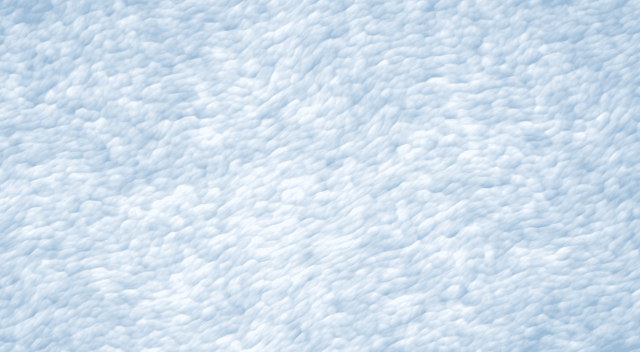
Write a Shadertoy shader that draws this texture.

```glsl
const vec3 SHADOW_BLUE = vec3(0.62, 0.74, 0.845);
const vec3 LIT_WHITE = vec3(0.96, 0.98, 1.0);
const vec2 GLOW_CENTER = vec2(0.45, 0.43);
const vec2 GLOW_FALLOFF = vec2(1.0, 0.8);
const float BASE_TONE = 0.845;
const float VIGNETTE = 0.95;
const float ROW_ANGLE = 0.25;
const float STRAND_TILT = 0.45;
const vec2 TUFT_FREQ = vec2(29.0, 51.0);
const vec2 FIBRE_FREQ = vec2(56.0, 88.0);
const vec2 LOCK_FREQ = vec2(14.0, 21.0);
const vec2 CLUMP_FREQ = vec2(6.0, 8.0);
const vec2 DRIFT_FREQ = vec2(2.1, 2.7);
const float TUFT_GAIN = 0.37;
const float FIBRE_GAIN = 0.15;
const float LOCK_GAIN = 0.19;
const float CLUMP_GAIN = 0.15;
const float DRIFT_GAIN = 0.12;
const float CELL_SHARPNESS = 8.0;

vec3 hash3(vec2 cell) {
    vec3 h = fract(cell.xyx * vec3(0.1031, 0.1030, 0.0973));
    h += dot(h, h.yxz + 33.33);
    return fract((h.xxy + h.yzz) * h.zyx);
}

mat2 turn(float angle) {
    float c = cos(angle), s = sin(angle);
    return mat2(c, -s, s, c);
}

// Soft cellular noise: every cell is a lump, lit above and shaded below
float lumps(vec2 p) {
    vec2 cell = floor(p);
    float total = 0.0, weightSum = 1e-5;
    for (int y = -1; y <= 1; y++) {
        for (int x = -1; x <= 1; x++) {
            vec2 id = cell + vec2(x, y);
            vec3 rnd = hash3(id);
            vec2 d = turn(1.2 * (rnd.z - 0.5)) * (p - id - 0.1 - 0.8 * rnd.xy);
            float r2 = dot(d, d);
            float weight = exp(-CELL_SHARPNESS * r2);
            float shade = 0.95 * (fract(rnd.z * 17.3) - 0.5) + 1.1 * d.y - 0.5 * r2;
            total += weight * shade;
            weightSum += weight;
        }
    }
    return total / weightSum;
}

// Layered sines make the rows wander
vec2 bend(vec2 p) {
    float freq = 6.0;
    for (int i = 0; i < 4; i++) {
        p += 0.11 / freq * sin(p.yx * freq + vec2(1.3, 4.1) * float(i + 1));
        p = turn(0.6) * p;
        freq *= 1.9;
    }
    return turn(-2.4) * p;
}

void mainImage(out vec4 fragColor, in vec2 fragCoord) {
    vec2 uv = fragCoord / iResolution.xy;
    vec2 p = fragCoord / iResolution.y;
    vec2 rows = turn(ROW_ANGLE) * bend(p);
    vec2 strands = turn(STRAND_TILT) * rows;

    // Broad glow fading towards the edges
    vec2 away = (uv - GLOW_CENTER) * GLOW_FALLOFF;
    float tone = BASE_TONE - VIGNETTE * dot(away, away);

    // Pile, from wide drifts down to fine fibres
    tone += DRIFT_GAIN * lumps(rows * DRIFT_FREQ + 7.0);
    tone += CLUMP_GAIN * lumps(strands * CLUMP_FREQ + 31.0);
    tone += LOCK_GAIN * lumps(rows * LOCK_FREQ + 17.0);
    tone += TUFT_GAIN * lumps(turn(0.15) * rows * TUFT_FREQ + 53.0);
    tone += FIBRE_GAIN * lumps(strands * FIBRE_FREQ + 91.0);

    fragColor = vec4(mix(SHADOW_BLUE, LIT_WHITE, clamp(tone, 0.0, 1.0)), 1.0);
}
```
